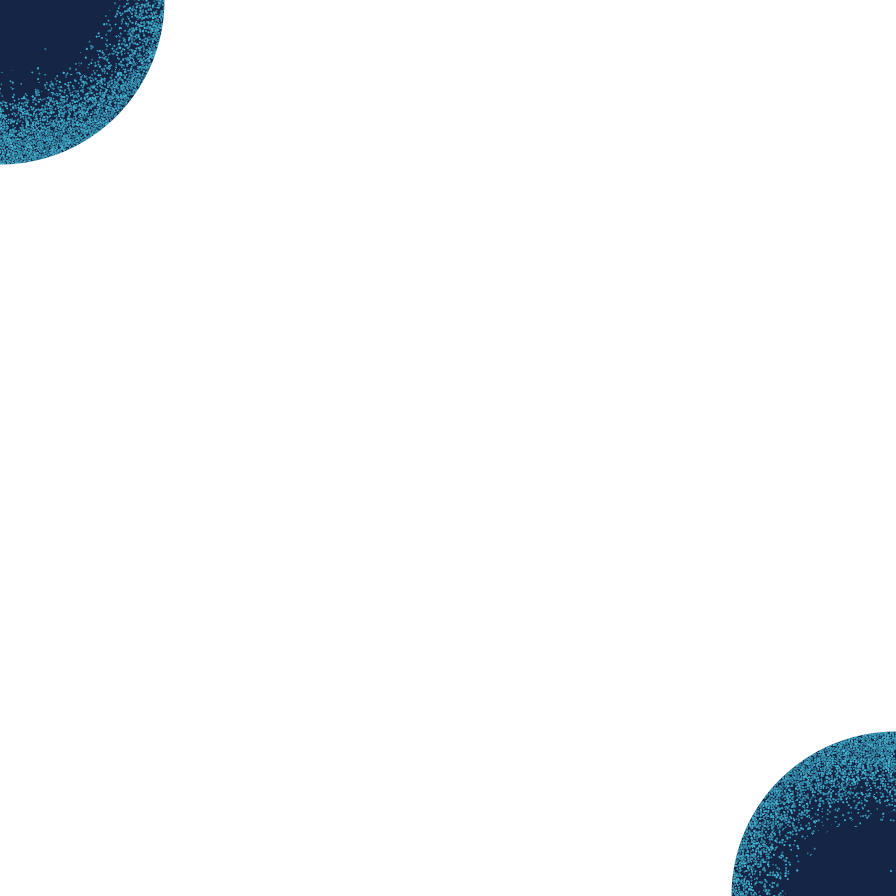
Write a Shadertoy shader that draws this background.

```glsl
// Two navy quarter discs in opposite corners of a white canvas, dusted with teal grain.
// One corner is the other turned by half a circle; layered grids of jittered dots
// thicken away from an off-centre dark core to give the stippled shading.

const vec3 PAPER = vec3(1.0);
const vec3 NAVY = vec3(0.08, 0.145, 0.275);
const vec3 TEAL = vec3(0.17, 0.46, 0.58);
const vec3 CYAN = vec3(0.28, 0.73, 0.84);

const float DISC_RADIUS = 0.1836;
const vec2 CORE_OFFSET = vec2(0.026, -0.013);
const float GRAIN_CELLS = 350.0;
const int GRAIN_LAYERS = 3;

// Three independent random values for one grid cell
vec3 hash3(vec2 cell, float seed) {
    vec3 p = fract(vec3(cell.xyx + seed * 17.3) * vec3(0.1031, 0.1030, 0.0973));
    p += dot(p, p.yxz + 33.33);
    return fract((p.xxy + p.yzz) * p.zyx);
}

mat2 rotation(float angle) {
    float c = cos(angle), s = sin(angle);
    return mat2(c, s, -s, c);
}

// Chance that a grain appears: none in the core, most at the far rim
float grainDensity(vec2 p) {
    float t = smoothstep(0.085, 0.205, length(p - CORE_OFFSET));
    return 0.82 * t;
}

// One layer of scattered dots laid over a base colour
vec3 addGrain(vec3 base, vec2 p, float density, float seed, float pixel) {
    vec2 grid = rotation(0.6 * seed) * p * GRAIN_CELLS + 200.0;
    vec3 rnd = hash3(floor(grid), seed);
    vec3 look = hash3(floor(grid), seed + 5.0);

    float radius = mix(0.28, 0.48, look.x);
    vec2 centre = mix(vec2(radius), vec2(1.0 - radius), rnd.xy);
    float dist = length(fract(grid) - centre);
    float softness = max(pixel * GRAIN_CELLS, 0.02);
    float coverage = clamp((radius - dist) / softness + 0.5, 0.0, 1.0);

    return mix(base, mix(TEAL, CYAN, look.y), coverage * step(rnd.z, density));
}

// Grainy disc centred on the origin; the canvas corner shows a quarter of it
vec3 drawDisc(vec3 background, vec2 p, float seed, float pixel) {
    float density = grainDensity(p);
    vec3 surface = NAVY;
    for (int i = 0; i < GRAIN_LAYERS; i++) {
        surface = addGrain(surface, p, density, seed + float(i), pixel);
    }
    float edge = (DISC_RADIUS - length(p)) / pixel + 0.5;
    return mix(background, surface, clamp(edge, 0.0, 1.0));
}

void mainImage(out vec4 fragColor, in vec2 fragCoord) {
    vec2 uv = fragCoord / iResolution.xy;
    float pixel = 1.0 / iResolution.y;

    // Local axes run inward from each corner
    vec2 topLeft = vec2(uv.x, 1.0 - uv.y);
    vec2 bottomRight = vec2(1.0 - uv.x, uv.y);

    vec3 color = drawDisc(PAPER, topLeft, 1.0, pixel);
    color = drawDisc(color, bottomRight, 11.0, pixel);
    fragColor = vec4(color, 1.0);
}
```
